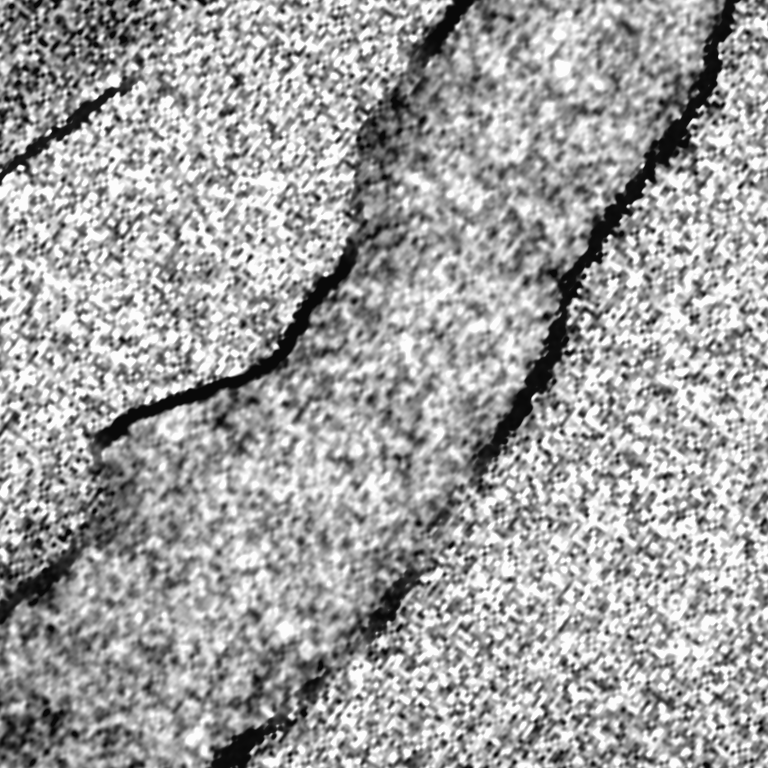
A WebGL 1 fragment shader for this texture:

```glsl
precision highp float;
// Grainy grey stone crossed by dark diagonal cracks.
// Layered value noise makes the grain; the cracks are smooth bends in a
// rotated frame (x across, y along), frayed by noise and ringed by soft shade.

uniform vec2 u_resolution;

const float BLACK = 0.035;
const float PALE = 0.745;
const float GRAIN_CONTRAST = 1.5;

float hash(vec2 cell) {
  vec3 p = fract(vec3(cell.xyx) * 0.1031);
  p += dot(p, p.yzx + 33.33);
  return fract((p.x + p.y) * p.z);
}

float valueNoise(vec2 p) {
  vec2 cell = floor(p);
  vec2 f = fract(p);
  f = f * f * (3.0 - 2.0 * f);
  float low = mix(hash(cell), hash(cell + vec2(1.0, 0.0)), f.x);
  float high = mix(hash(cell + vec2(0.0, 1.0)), hash(cell + 1.0), f.x);
  return mix(low, high, f.y);
}

// Two differently turned layers, slightly stretched along the cracks.
float grain(vec2 p, float frequency) {
  vec2 q = p * frequency * vec2(1.15, 0.88);
  vec2 turned = vec2(0.8 * p.x - 0.6 * p.y, 0.6 * p.x + 0.8 * p.y);
  return 0.6 * valueNoise(q + 40.0)
       + 0.4 * valueNoise(turned * frequency * 0.72 + 90.0);
}

// Fades in around start and out around end.
float span(float t, float start, float end, float fade) {
  return smoothstep(start - fade, start + fade, t)
       * (1.0 - smoothstep(end - fade, end + fade, t));
}

// Crack centre lines: across as a function of along.
float middleCrack(float t) {
  return -0.124 + 0.034 * smoothstep(0.16, 0.28, t)
       - 0.060 * smoothstep(0.35, 0.42, t)
       + 0.114 * smoothstep(0.41, 0.66, t)
       - 0.080 * smoothstep(0.79, 0.97, t);
}

float rightCrack(float t) {
  return 0.23 + 0.05 * smoothstep(0.15, 0.42, t)
       - 0.02 * smoothstep(0.55, 0.70, t)
       - 0.05 * smoothstep(0.80, 1.00, t)
       - 0.055 * smoothstep(1.20, 1.42, t);
}

float cornerCrack(float t) {
  return -0.463 + 0.305 * (t - 0.618);
}

float crackMask(float offset, float width, float fray, float noise) {
  float d = abs(offset) + (noise - 0.5) * fray * width;
  return 1.0 - smoothstep(width * 0.55, width * 1.25, d);
}

float halo(float offset, float width) {
  float r = offset / width;
  return exp(-r * r);
}

void main() {
  vec2 uv = gl_FragCoord.xy / u_resolution;
  vec2 p = vec2(0.8 * uv.x - 0.6 * uv.y, 0.6 * uv.x + 0.8 * uv.y);
  float t = p.y;

  float fine = grain(p, 170.0);
  float coarse = grain(p + 3.0, 112.0);
  float mottle = valueNoise(p * 24.0 + 17.0);
  float wobble = (valueNoise(p * 32.0 + 5.0) - 0.5) * 0.012;

  float middle = p.x - middleCrack(t) + wobble;
  float right = p.x - rightCrack(t) + wobble;
  float corner = p.x - cornerCrack(t) + wobble;

  // Grain: coarser and more mottled in the strip between the long cracks.
  float strip = smoothstep(-0.01, 0.03, middle)
              * (1.0 - smoothstep(-0.03, 0.02, right));
  float speckle = mix(fine, coarse, strip * 0.65);
  float tone = PALE + (speckle - 0.5) * GRAIN_CONTRAST;
  tone -= strip * (0.07 + 0.30 * (mottle - 0.5));

  // Soft shade beside the cracks and in the darker corners.
  float shade = 0.24 * halo(right, 0.035) * (0.5 + mottle);
  shade += 0.14 * halo(middle - 0.015, 0.035);
  shade += 0.26 * halo(middle - 0.025, 0.035) * span(t, 0.83, 1.04, 0.05);
  shade += 0.24 * halo(middle + 0.03, 0.06) * span(t, 0.18, 0.38, 0.05);
  shade += 0.30 * (1.0 - smoothstep(-0.06, 0.01, corner));
  shade += 0.28 * halo(length(uv), 0.17);
  shade += 0.13 * halo(uv.y, 0.11) * smoothstep(0.4, 0.7, uv.x);
  tone -= shade;

  // Cracks: solid stretches, with frayed or broken gaps between them.
  float solid = span(t, 0.41, 0.82, 0.025) + smoothstep(1.02, 1.10, t);
  float broken = 0.85 * (1.0 - smoothstep(0.25, 0.32, t))
               + 0.40 * span(t, 0.30, 0.40, 0.03)
               + 0.45 * span(t, 0.83, 1.04, 0.03);
  float dark = crackMask(middle, 0.0125, 0.8, speckle) * min(solid + broken, 1.0);

  float patches = smoothstep(0.35, 0.75, mottle) * span(t, 0.28, 0.68, 0.04);
  float rightStrength = smoothstep(0.64, 0.74, t)
                      + (1.0 - smoothstep(0.23, 0.32, t)) + 0.8 * patches;
  dark = max(dark, crackMask(right, 0.0135, 1.9, speckle) * min(rightStrength, 0.96));
  dark = max(dark, crackMask(corner, 0.010, 1.4, speckle) * 0.93
                 * (1.0 - smoothstep(0.79, 0.86, t)));

  tone = mix(clamp(tone, BLACK, 0.99), BLACK, dark);
  gl_FragColor = vec4(vec3(tone), 1.0);
}
```
